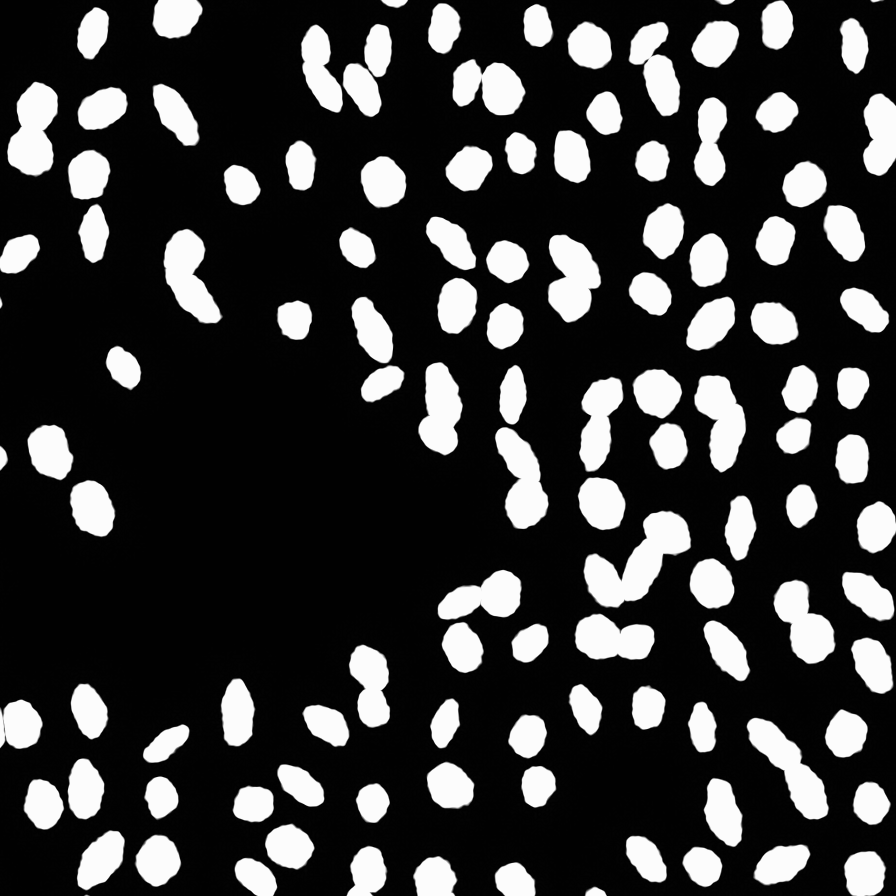
A Shadertoy shader for this pattern:

```glsl
const float GRID = 13.0;               // grains per canvas side
const float JITTER = 0.62;             // wander of a grain inside its grid cell
const float EDGE = 0.0012;             // half width of the soft rim
const vec3 BLACK = vec3(0.004);
const vec3 WHITE = vec3(0.99);

vec3 hash3(vec2 p, float seed) {
    vec3 q = fract(vec3(p.xyx + seed) * vec3(0.1031, 0.1030, 0.0973));
    q += dot(q, q.yxz + 33.33);
    return fract((q.xxy + q.yzz) * q.zyx);
}

float gradientDot(vec2 corner, vec2 offset) {
    float a = 6.2832 * hash3(corner, 71.7).x;
    return dot(vec2(cos(a), sin(a)), offset);
}

float gradientNoise(vec2 p) {
    vec2 i = floor(p), f = fract(p);
    vec2 u = f * f * f * (f * (f * 6.0 - 15.0) + 10.0);
    vec2 e = vec2(1.0, 0.0);
    return mix(mix(gradientDot(i, f), gradientDot(i + e, f - e), u.x),
               mix(gradientDot(i + e.yx, f - e.yx), gradientDot(i + 1.0, f - 1.0), u.x), u.y);
}

float ellipseDistance(vec2 p, vec2 radii) {
    float k = length(p / radii);
    return k * (k - 1.0) / max(length(p / (radii * radii)), 1e-4);
}

// Chance that a grain grows here: crowded right, sparse left, one large clearing
float grainChance(vec2 p) {
    float crowd = mix(0.64, 1.0, smoothstep(0.0, 0.7, p.x));
    crowd += 0.35 * gradientNoise(p * 4.0 + 5.3);
    float clearing = ellipseDistance(p - vec2(0.25, 0.43), vec2(0.27, 0.16));
    return mix(0.06, crowd, smoothstep(-0.02, 0.02, clearing));
}

// Distance to the grain of one grid cell
float grainDistance(vec2 p, vec2 cell) {
    vec3 place = hash3(cell, 13.1);
    vec3 form = hash3(cell, 47.9);
    vec2 center = (cell + 0.5 + JITTER * (place.xy - 0.5)) / GRID;
    if (place.z > grainChance(center)) return 1.0;

    // Most grains lean left of upright, some lean right
    float tilt = mix(-0.25, 0.95, form.x);
    if (fract(form.x * 17.0 + form.y * 5.0) < 0.22) tilt = -tilt - 0.3;
    float stretch = sqrt(1.15 + 1.25 * form.y * form.y);
    float size = mix(0.0195, 0.0272, form.z);

    vec2 q = p - center;
    vec2 side = vec2(cos(tilt), sin(tilt));
    vec2 along = vec2(-side.y, side.x);
    return ellipseDistance(vec2(dot(q, side), dot(q, along)),
                           size * vec2(1.0 / stretch, stretch));
}

float grainField(vec2 p) {
    vec2 home = floor(p * GRID);
    float d = 1.0;
    for (int y = -1; y <= 1; y++)
        for (int x = -1; x <= 1; x++)
            d = min(d, grainDistance(p, home + vec2(x, y)));
    return d;
}

void mainImage(out vec4 fragColor, in vec2 fragCoord) {
    vec2 uv = fragCoord / min(iResolution.x, iResolution.y);
    float d = grainField(uv);

    // Lumpy outline with a fine ragged rim
    d += 0.005 * gradientNoise(uv * 45.0) + 0.0018 * gradientNoise(uv * 140.0);

    // Faint dust in the dark around the grains
    float dust = abs(gradientNoise(uv * 230.0)) * exp(-max(d, 0.0) / 0.02);
    vec3 ground = BLACK + 0.03 * dust;

    fragColor = vec4(mix(WHITE, ground, smoothstep(-EDGE, EDGE, d)), 1.0);
}
```
